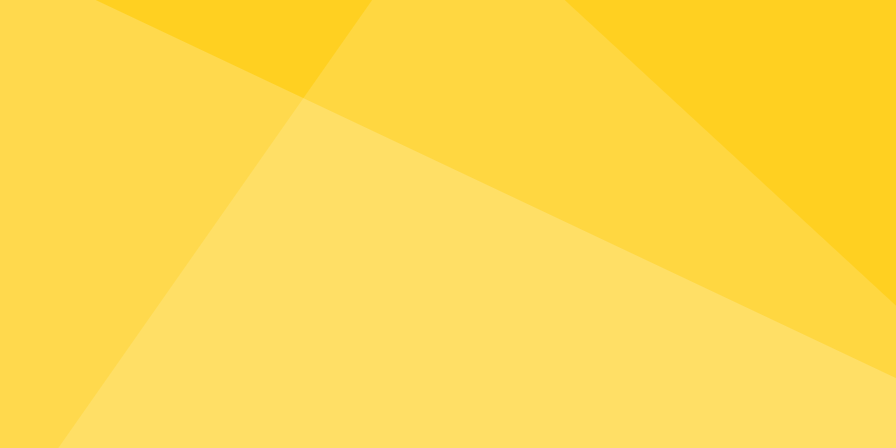
A Shadertoy shader for this background:

```glsl
const vec3 AMBER = vec3(1.0, 0.816, 0.13);
const vec3 WHITE = vec3(1.0);

// Signed distance to the line from a to b, positive on its left
float lineSide(vec2 p, vec2 a, vec2 b) {
    vec2 dir = normalize(b - a);
    vec2 rel = p - a;
    return dir.x * rel.y - dir.y * rel.x;
}

// Smooth coverage of a half plane
float coverage(float dist, float pixel) {
    return clamp(dist / pixel + 0.5, 0.0, 1.0);
}

// Lay a translucent white sheet over a colour
vec3 addVeil(vec3 colour, float mask, float opacity) {
    return mix(colour, WHITE, mask * opacity);
}

void mainImage(out vec4 fragColor, in vec2 fragCoord) {
    // Canvas spans 2 by 1 units
    vec2 p = fragCoord / iResolution.xy * vec2(2.0, 1.0);
    float pixel = 1.0 / iResolution.y;

    // Sheet below the long falling edge
    float slope = lineSide(p, vec2(2.0, 0.156), vec2(0.2135, 1.0));
    float slopeMask = coverage(slope, pixel);

    // Beam between the steep left edge and the right diagonal
    float beamLeft = lineSide(p, vec2(0.8307, 1.0), vec2(0.1302, 0.0));
    float beamRight = lineSide(p, vec2(2.0, 0.3177), vec2(1.2604, 1.0));
    float beamMask = coverage(min(beamLeft, beamRight), pixel);

    // Overlapping sheets brighten each other
    vec3 colour = addVeil(AMBER, slopeMask, 0.197);
    colour = addVeil(colour, beamMask, 0.142);
    fragColor = vec4(colour, 1.0);
}
```
